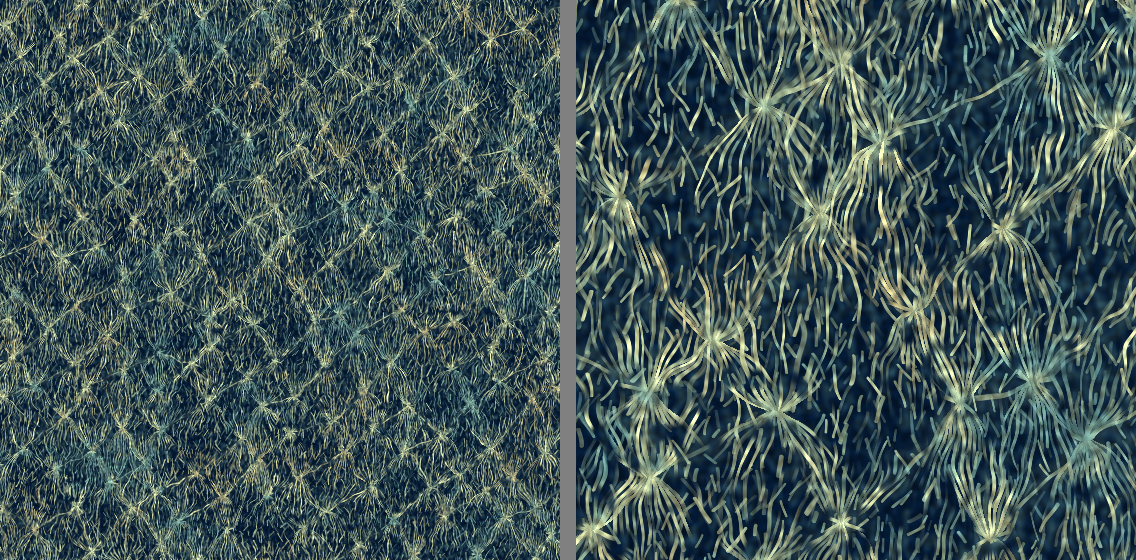
Left: the whole. Right: its middle third, enlarged.
Reproduce this texture procedurally as a WebGL 1 fragment shader.

```glsl
precision highp float;
// Pale broken fibres fanning up and down from the knots of a slanted, jittered
// net, over near-black blue. Each knot bends space so its strands are slices of
// a fan; spikes, diagonal cords and loose short strokes fill the net.
uniform vec2 u_resolution;

const vec3 NAVY  = vec3(0.012, 0.090, 0.185);
const vec3 DEEP  = vec3(0.15, 0.27, 0.32);
const vec3 TEAL  = vec3(0.25, 0.42, 0.43);
const vec3 SAGE  = vec3(0.53, 0.62, 0.50);
const vec3 STRAW = vec3(1.00, 1.00, 0.73);
const vec3 TAN   = vec3(0.78, 0.69, 0.47);
const vec2 RISING  = vec2(0.062, 0.046);  // net step up and right
const vec2 FALLING = vec2(0.040, -0.058); // net step down and right
const float KNOT_JITTER = 0.48;
const float FAN_SPREAD = 0.043;   // half width of an open fan
const float FAN_RISE = 0.030;     // height over which a fan opens
const float FAN_STRANDS = 6.0;    // strands on each side of the axis
const float FIBRE_WIDTH = 0.0012; // half width
const float SPIKES = 8.0;         // short rays around a knot
const vec2 STROKE_CELL = vec2(0.0095, 0.020);
const float GRIT = 0.55;          // strength of the finest speckle
const float TAU = 6.28319;

float hash(vec2 p) {
  vec3 q = fract(p.xyx * vec3(0.1031, 0.1030, 0.0973));
  q += dot(q, q.yzx + 33.33);
  return fract((q.x + q.y) * q.z);
}
vec2 hash2(vec2 p) { return vec2(hash(p + 17.3), hash(p + 71.9)); }

float cornerSlope(vec2 cell, vec2 offset) {
  float angle = TAU * hash(cell);
  return dot(vec2(cos(angle), sin(angle)), offset);
}
// Gradient noise, roughly -0.7 to 0.7
float noise(vec2 p) {
  vec2 i = floor(p), f = fract(p), e = vec2(1.0, 0.0);
  vec2 s = f * f * f * (f * (f * 6.0 - 15.0) + 10.0);
  float low = mix(cornerSlope(i, f), cornerSlope(i + e, f - e), s.x);
  float high = mix(cornerSlope(i + e.yx, f - e.yx), cornerSlope(i + 1.0, f - 1.0), s.x);
  return mix(low, high, s.y);
}

vec2 knotAt(vec2 cell) {
  vec2 c = cell + KNOT_JITTER * (hash2(cell) - 0.5);
  return RISING * c.x + FALLING * c.y;
}
vec2 netCell(vec2 p) {
  float det = RISING.x * FALLING.y - RISING.y * FALLING.x;
  return vec2(FALLING.y * p.x - FALLING.x * p.y, RISING.x * p.y - RISING.y * p.x) / det;
}

float line(float d, float halfWidth) {
  float soft = 0.5 / u_resolution.y;
  return 1.0 - smoothstep(halfWidth - soft, halfWidth + soft, d);
}
vec3 fibreColour(float pick, float warmth) {
  vec3 c = mix(SAGE, STRAW, pick);
  c = mix(c, TAN, 0.6 * smoothstep(0.1, 0.5, warmth));
  return mix(c, TEAL * 1.5, 0.6 * smoothstep(0.1, 0.5, -warmth));
}
// Lays a fibre with a dark rim over the colour below
vec3 lay(vec3 below, float d, float halfWidth, float strength, float pick, float warmth) {
  vec3 c = mix(below, NAVY, 0.35 * strength * (1.0 - smoothstep(0.001, 0.004, d)));
  return mix(c, fibreColour(pick, warmth), strength * line(d, halfWidth));
}
float segment(vec2 p, vec2 along) {
  return length(p - along * clamp(dot(p, along) / dot(along, along), 0.0, 1.0));
}

// Loose upright strokes, one to a cell
vec3 drawStrokes(vec3 colour, vec2 p, float seed, float warmth) {
  vec2 home = floor(p / STROKE_CELL);
  for (int i = -1; i <= 1; i++) {
    for (int j = -1; j <= 1; j++) {
      vec2 cell = home + vec2(float(i), float(j));
      vec2 r = hash2(cell + seed), s = hash2(cell + seed + 37.0);
      float tilt = 1.4 * (s.x - 0.45);
      vec2 along = vec2(sin(tilt), cos(tilt)) * mix(0.005, 0.019, s.y);
      float d = segment(p - (cell + r) * STROKE_CELL + 0.5 * along, along);
      float strength = mix(0.2, 0.95, hash(cell + seed + 53.0));
      colour = lay(colour, d, FIBRE_WIDTH * mix(0.55, 0.95, r.y), strength, r.x * s.y, warmth);
    }
  }
  return colour;
}

// One knot: short rays all round, then its fan of strands
vec3 drawKnot(vec3 colour, vec2 d, vec2 cell, float warmth, float gaps) {
  float radius = length(d), turn = atan(d.y, d.x) / TAU * SPIKES;
  vec2 r = hash2(cell * 5.0 + floor(turn) * 2.3);
  float reach = mix(0.003, 0.016, r.y);
  float ray = abs(fract(turn) - mix(0.3, 0.7, r.x)) * TAU / SPIKES * radius;
  colour = lay(colour, ray, FIBRE_WIDTH, 0.85 * (1.0 - smoothstep(0.6 * reach, reach, radius)), r.x, warmth);

  float h = abs(d.y), decay = exp(-h / FAN_RISE);
  vec2 seed = cell * 7.0 + (d.y > 0.0 ? 131.0 : 57.0);
  float spread = FAN_SPREAD * mix(0.7, 1.3, hash(seed));
  float opening = spread * (1.0 - decay) + 0.004;
  float u = d.x / opening, slice = floor(u * FAN_STRANDS);
  if (abs(slice + 0.5) > FAN_STRANDS) return colour;
  vec2 id = seed + vec2(slice * 3.7, slice * 1.9);
  r = hash2(id);
  float wave = 0.1 * sin(h * 190.0 + TAU * r.y);
  float centre = (slice + mix(0.3, 0.7, r.x) + wave) / FAN_STRANDS;
  float slope = u * spread * decay / FAN_RISE;
  float dist = abs(u - centre) * opening / sqrt(1.0 + slope * slope);
  reach = mix(0.028, 0.085, r.y);
  float strength = (1.0 - smoothstep(0.7 * reach, reach, h)) * mix(0.4, 1.0, hash(id + 5.1)) * gaps;
  return lay(colour, dist, FIBRE_WIDTH * mix(0.6, 1.1, r.x), strength, hash(id + 9.7), warmth);
}

void main() {
  vec2 p = gl_FragCoord.xy / u_resolution.y;
  // Mottled ground, then bends and wiggles shared by all fibres
  float broad = noise(p * 7.0 + 3.0);
  float mottle = 0.25 + 0.6 * broad + 1.3 * noise(p * vec2(150.0, 100.0));
  vec3 colour = mix(NAVY, DEEP, clamp(mottle, 0.0, 1.0));
  vec2 q = p + 0.016 * vec2(noise(p * 6.0), noise(p * 6.0 + 41.0));
  q += 0.0048 * vec2(noise(p * 45.0 + 13.0), noise(p * 45.0 + 77.0));
  float warmth = noise(p * 9.0 + 23.0) + 0.7 * noise(p * 50.0 + 61.0);
  float gaps = smoothstep(-0.4, 0.05, noise(p * vec2(95.0, 60.0) + 5.0) + 0.25 * broad);
  colour = drawStrokes(colour, q, 3.0, warmth - 0.25);
  colour = drawStrokes(colour, q + 0.37, 91.0, warmth);

  vec2 home = floor(netCell(q) + 0.5);
  for (int i = -2; i <= 2; i++) {
    for (int j = -2; j <= 2; j++) {
      vec2 cell = home + vec2(float(i), float(j)), knot = knotAt(cell), r = hash2(cell + 211.0);
      vec2 cord = knotAt(cell + (r.x < 0.8 ? vec2(1.0, 0.0) : vec2(0.0, 1.0))) - knot;
      float d = segment(q - knot, cord);
      colour = mix(colour, SAGE, 0.15 * exp(-d * d / 0.00005));
      colour = lay(colour, d, FIBRE_WIDTH, mix(0.4, 0.9, r.y) * gaps, r.y, warmth);
      colour = drawKnot(colour, q - knot, cell, warmth, gaps);
    }
  }
  colour *= 1.0 + GRIT * noise(p * 190.0 + 29.0);
  gl_FragColor = vec4(colour, 1.0);
}
```
